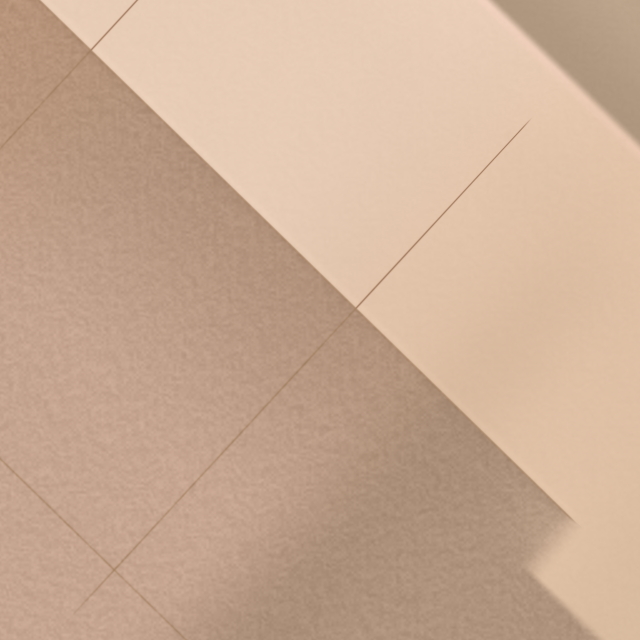
Reproduce this texture procedurally as a three.js fragment shader.

```glsl
#define CROSSING vec2(0.556, 0.518)
#define FOLD_DIR vec2(0.716, -0.698)
#define FOLD_END 0.472
#define STEP_DROP 0.105
#define FAR_EDGE 0.492
#define CREASE_TILT 0.027
#define CREASE_GAP 0.578
#define LOWER_CREASE -0.556
#define SHADE_START 0.17
#define GRAIN 0.085

varying vec2 vUv;

float hash(vec2 p) {
  return fract(sin(dot(p, vec2(127.1, 311.7))) * 43758.5453);
}

float noise(vec2 p) {
  vec2 i = floor(p), f = fract(p);
  f = f * f * (3.0 - 2.0 * f);
  return mix(mix(hash(i), hash(i + vec2(1.0, 0.0)), f.x),
             mix(hash(i + vec2(0.0, 1.0)), hash(i + 1.0), f.x), f.y);
}

float fbm(vec2 p) {
  float sum = 0.0, gain = 0.5;
  for (int i = 0; i < 3; i++) {
    sum += gain * noise(p);
    p = p * 2.03 + 17.3;
    gain *= 0.5;
  }
  return sum;
}

float ramp(float center, float halfWidth, float x) {
  return smoothstep(center - halfWidth, center + halfWidth, x);
}

float bell(float d, float width) {
  return exp(-d * d / (width * width));
}

// Paper relief lit from the upper right: height difference of warped noise
float emboss(vec2 uv) {
  vec2 p = uv * vec2(120.0, 150.0) + 2.5 * noise(uv * 40.0);
  vec2 lightStep = vec2(0.35, 0.5);
  return noise(p + lightStep) - noise(p - lightStep);
}

// Shadowed sheet: pink at the lower left, dim beside the fold
vec3 shadedPaper(float along, float across) {
  vec3 c = mix(vec3(0.70, 0.575, 0.485), vec3(0.775, 0.645, 0.565),
               smoothstep(0.02, -0.40, across));
  c = mix(c, vec3(0.72, 0.58, 0.475), 0.75 * smoothstep(-0.35, -0.72, along));
  float shade = ramp(SHADE_START, 0.09, along);
  c = mix(c, vec3(0.66, 0.55, 0.46), 0.9 * shade);
  c += 0.02 * smoothstep(0.24, 0.42, along);
  float bounce = smoothstep(0.34, 0.48, along) * smoothstep(-0.12, -0.03, across);
  return mix(c, vec3(0.745, 0.635, 0.54), 0.65 * bounce);
}

// Lit sheet: pale at the top, warmer past the soft shade
vec3 litPaper(float along, float across) {
  vec3 c = mix(vec3(0.908, 0.80, 0.713), vec3(0.875, 0.755, 0.65),
               smoothstep(-0.3, 0.2, along));
  c -= 0.024 * bell(along - 0.22, 0.08) * smoothstep(0.45, 0.1, across);
  c += 0.012 * smoothstep(0.3, 0.48, across);
  return mix(c, vec3(0.84, 0.73, 0.615), 0.7 * smoothstep(0.42, 0.66, along));
}

void main() {
  vec2 q = vUv - CROSSING;
  float along = dot(q, FOLD_DIR);
  float across = dot(q, vec2(-FOLD_DIR.y, FOLD_DIR.x));

  // Fold edge, with a blurred step down at its end
  float upper = ramp(0.0, 0.0022, across);
  float lower = ramp(-STEP_DROP, mix(0.006, 0.011, ramp(0.56, 0.1, along)), across);
  float stepped = ramp(FOLD_END, 0.028, along + 0.08 * across);
  float lit = max(upper, lower * stepped);

  vec3 dark = shadedPaper(along, across);
  vec3 light = litPaper(along, across);

  // Faint bright lip and brown contact line on the fold
  float onFold = 1.0 - ramp(FOLD_END, 0.012, along);
  light += 0.014 * bell(across - 0.007, 0.005) * onFold;
  dark -= 0.02 * smoothstep(-0.02, 0.0, across) * onFold;
  vec3 color = mix(dark, light, lit);
  color = mix(color, vec3(0.63, 0.49, 0.36), 0.5 * bell(across + 0.0005, 0.0018) * onFold);

  // Background past the far edge, with a pinkish rim
  float beyond = ramp(FAR_EDGE, 0.008, across);
  vec3 back = mix(vec3(0.68, 0.585, 0.495), vec3(0.735, 0.64, 0.545),
                  smoothstep(0.5, 0.64, across));
  color = mix(color, back, beyond);
  color += vec3(0.025, 0.012, 0.025) * bell(across - FAR_EDGE + 0.009, 0.008);

  // Repeated cross creases, then the crease parallel to the fold
  float slanted = along + CREASE_TILT * across;
  float crossCrease = slanted - CREASE_GAP * floor(slanted / CREASE_GAP + 0.5);
  float span = ramp(-0.64, 0.05, across) * (1.0 - ramp(0.395, 0.015, across));
  span *= 1.0 - ramp(0.3, 0.01, along);
  float wear = mix(0.7 + 0.6 * noise(vUv * 90.0), 1.0, lit);
  float creaseWidth = mix(0.0018, mix(0.0015, 0.0011, smoothstep(0.0, 0.4, across)), lit);
  vec3 creaseColor = mix(vec3(0.61, 0.48, 0.35), vec3(0.61, 0.45, 0.34), lit);
  float creaseInk = mix(0.5, 0.8, lit) * wear * bell(crossCrease, creaseWidth) * span;
  color = mix(color, creaseColor, creaseInk);
  color = mix(color, vec3(0.62, 0.49, 0.36), 0.5 * wear * bell(across - LOWER_CREASE, 0.0019));

  // Fine relief, specks and broad mottling
  float speck = noise(vUv * 256.0) - 0.5;
  float rough = mix(1.0, 0.22, max(lit, beyond));
  color += GRAIN * rough * (0.3 * emboss(vUv) + 0.45 * speck);
  color += 0.014 * (fbm(vUv * 7.0) - 0.44) * vec3(1.0, 0.9, 0.8);

  gl_FragColor = vec4(clamp(color, 0.0, 1.0), 1.0);
}
```
